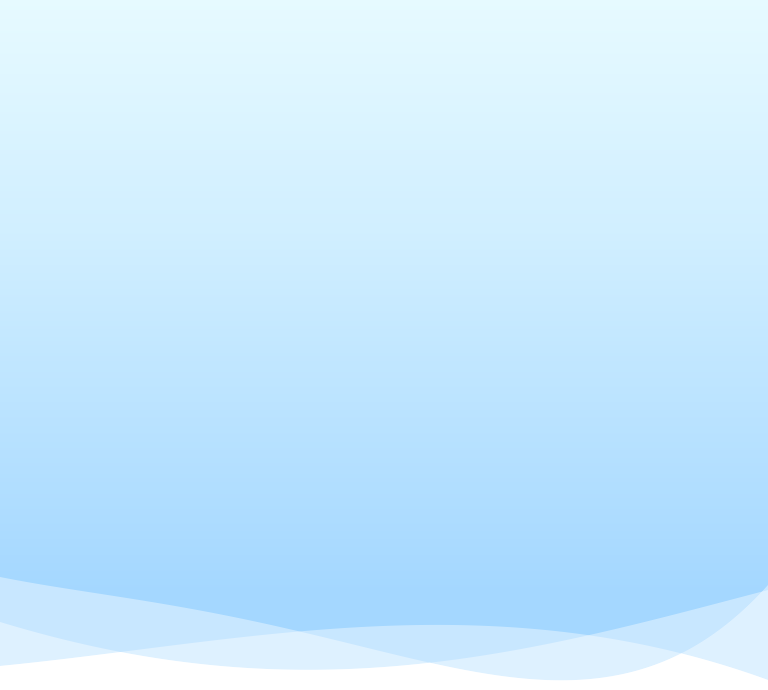
Give the GLSL for this background, as a WebGL 2 fragment shader.

```glsl
#version 300 es
precision highp float;

uniform vec2 u_resolution;
out vec4 outColor;

const vec3 PALE_SKY = vec3(0.902, 0.980, 1.0);
const vec3 MID_SKY = vec3(0.820, 0.937, 1.0);
const vec3 DEEP_SKY = vec3(0.642, 0.843, 1.0);
const vec3 FOAM = vec3(1.0);
const float VEIL_ALPHA = 0.4;

// Three-stop vertical gradient, depth measured from the top
vec3 skyColor(float depth) {
    vec3 upper = mix(PALE_SKY, MID_SKY, smoothstep(-0.02, 0.35, depth) * 0.3 + 0.7 * clamp(depth / 0.33, 0.0, 1.0));
    return mix(upper, DEEP_SKY, clamp((depth - 0.33) / 0.53, 0.0, 1.0));
}

// Smooth curve through five evenly spaced heights (Neville interpolation)
float waveHeight(float x, float heights[5]) {
    float s = x * 4.0;
    for (int span = 1; span < 5; span++) {
        for (int i = 0; i < 5 - span; i++) {
            float left = float(i);
            float right = float(i + span);
            heights[i] = ((right - s) * heights[i] + (s - left) * heights[i + 1]) / float(span);
        }
    }
    return heights[0];
}

// Antialiased coverage of the area below a wave
float coverBelow(vec2 uv, float height, float pixel) {
    return clamp((height - uv.y) / pixel + 0.5, 0.0, 1.0);
}

void main() {
    vec2 uv = gl_FragCoord.xy / u_resolution;
    float pixel = 1.0 / u_resolution.y;
    vec3 color = skyColor(1.0 - uv.y);

    // Three crossing wave crests
    vec3 crests = vec3(
        waveHeight(uv.x, float[5](0.1638, 0.1174, 0.0551, 0.0145, 0.1522)),
        waveHeight(uv.x, float[5](0.0986, 0.0391, 0.0333, 0.0754, 0.1449)),
        waveHeight(uv.x, float[5](0.0348, 0.0681, 0.0928, 0.0819, 0.0145)));

    // Translucent veils
    for (int i = 0; i < 3; i++) {
        color = mix(color, FOAM, VEIL_ALPHA * coverBelow(uv, crests[i], pixel));
    }

    // Solid foam where all waves overlap
    float lowest = min(crests.x, min(crests.y, crests.z));
    color = mix(color, FOAM, coverBelow(uv, lowest, pixel));

    outColor = vec4(color, 1.0);
}
```
